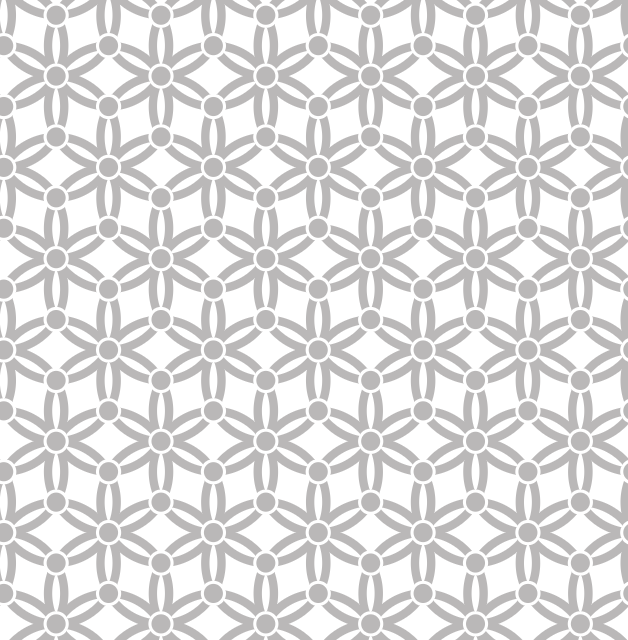
Write a WebGL 1 fragment shader that draws this pattern.

```glsl
precision highp float;

// Lattice of six-petalled flowers: each petal is a pair of circular arcs
// running from a flower centre to a junction shared by three flowers.
// Space is folded into one half petal, then drawn with distance functions.

uniform vec2 u_resolution;

// Lengths are in petal lengths, from flower centre to junction.
#define FLOWERS_ACROSS 5.99
#define ROWS_DOWN 7.01
#define ANCHOR vec2(0.4233, 0.5958)
#define ARC_HALF_WIDTH 0.069
#define DISC_RADIUS 0.157
#define GAP_RADIUS 0.208
#define PAPER vec3(1.0)
#define INK vec3(0.73, 0.722, 0.722)

const float SQRT3 = 1.7320508;

// Offset from the nearest flower centre on the triangular lattice.
vec2 nearestFlower(vec2 p) {
  vec2 cell = vec2(SQRT3, 3.0);
  vec2 a = mod(p + 0.5 * cell, cell) - 0.5 * cell;
  vec2 b = mod(p, cell) - 0.5 * cell;
  return dot(a, a) < dot(b, b) ? a : b;
}

// Six-fold mirror: the petal axis becomes +y, its right half x >= 0.
vec2 foldToPetal(vec2 q) {
  vec2 mirror = vec2(0.5 * SQRT3, -0.5);
  q = abs(q);
  q -= 2.0 * max(dot(q, mirror), 0.0) * mirror;
  return vec2(abs(q.x), q.y);
}

float flowerDistance(vec2 q) {
  // Unit-radius arc through the flower centre and the junction at (0, 1).
  vec2 arcCentre = vec2(-0.5 * SQRT3, 0.5);
  float arc = abs(length(q - arcCentre) - 1.0) - ARC_HALF_WIDTH;

  // Discs at both ends, set off from the arcs by a clear ring.
  float toEnd = min(length(q), length(q - vec2(0.0, 1.0)));
  return min(max(arc, GAP_RADIUS - toEnd), toEnd - DISC_RADIUS);
}

void main() {
  vec2 uv = gl_FragCoord.xy / u_resolution;
  vec2 scale = vec2(FLOWERS_ACROSS * SQRT3, ROWS_DOWN * 1.5);
  vec2 q = foldToPetal(nearestFlower((uv - ANCHOR) * scale));

  float pixel = scale.y / u_resolution.y;
  float ink = clamp(0.5 - flowerDistance(q) / pixel, 0.0, 1.0);
  gl_FragColor = vec4(mix(PAPER, INK, ink), 1.0);
}
```
